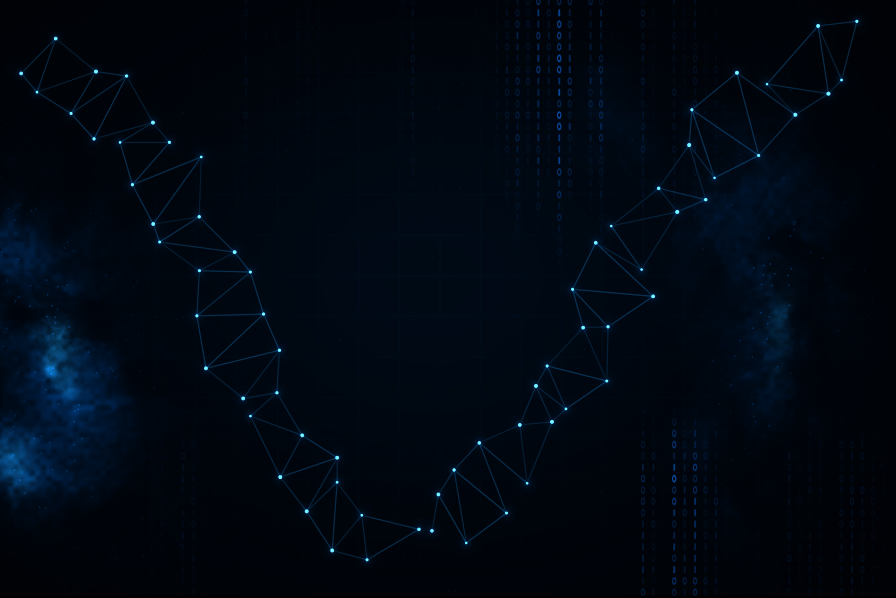
This background is drawn by a Shadertoy shader. Its source:

```glsl
const vec3 DEEP_NAVY = vec3(0.0, 0.012, 0.036);
const vec3 CENTRE_BLUE = vec3(0.0, 0.026, 0.048);
const vec3 GRID_BLUE = vec3(0.0, 0.012, 0.022);
const vec3 CLOUD_BLUE = vec3(0.0, 0.14, 0.30);
const vec3 CLOUD_CORE = vec3(0.06, 0.34, 0.46);
const vec3 RAIN_BLUE = vec3(0.03, 0.25, 0.55);
const vec3 LINK_BLUE = vec3(0.03, 0.17, 0.27);
const vec3 NODE_CYAN = vec3(0.45, 0.80, 0.95);
const vec3 HALO_BLUE = vec3(0.0, 0.16, 0.32);

const float ASPECT = 1.5;
const float GRID_PITCH = 0.068;
const vec2 GRID_ORIGIN = vec2(0.5326, 0.607);
const vec2 RAIN_CELL = vec2(0.0175, 0.019);
const float NODE_RADIUS = 0.0031;
const float LINK_WIDTH = 0.0004;
const float NODES_PER_ARM = 34.0;
const float DUST_DENSITY = 110.0;

float hash(vec2 p) {
    return fract(sin(dot(p, vec2(127.1, 311.7))) * 43758.5453);
}

float noise(vec2 p) {
    vec2 i = floor(p), f = fract(p);
    f = f * f * (3.0 - 2.0 * f);
    vec2 e = vec2(1.0, 0.0);
    return mix(mix(hash(i), hash(i + e), f.x),
               mix(hash(i + e.yx), hash(i + e.xx), f.x), f.y);
}

float fbm(vec2 p) {
    float sum = 0.0, amp = 0.5;
    for (int i = 0; i < 6; i++) {
        sum += amp * noise(p);
        p = mat2(1.6, 1.2, -1.2, 1.6) * p + 7.3;
        amp *= 0.55;
    }
    return sum;
}

// Soft elliptical falloff, sheared along x
float blob(vec2 p, vec2 centre, vec2 radius, float shear) {
    vec2 d = p - centre;
    d.x -= shear * d.y;
    d /= radius;
    return exp(-dot(d, d));
}

float band(float x, float centre, float width) {
    float d = (x - centre) / width;
    return exp(-d * d);
}

float segment(vec2 p, vec2 a, vec2 b) {
    vec2 pa = p - a, ba = b - a;
    return length(pa - ba * clamp(dot(pa, ba) / dot(ba, ba), 0.0, 1.0));
}

vec2 bezier(vec2 a, vec2 b, vec2 c, vec2 d, float t) {
    float s = 1.0 - t;
    return s * s * (s * a + 3.0 * t * b) + t * t * (3.0 * s * c + t * d);
}

// Zigzag of linked nodes around a curve
vec3 networkArm(vec2 p, vec2 a, vec2 b, vec2 c, vec2 d, float seed, float px) {
    vec3 light = vec3(0.0);
    vec2 last = a, older = a;
    for (float i = 0.0; i < NODES_PER_ARM; i++) {
        float t = (i + 0.5) / NODES_PER_ARM;
        vec2 mid = bezier(a, b, c, d, t);
        vec2 along = normalize(bezier(a, b, c, d, t + 0.01) - mid);
        float r = hash(vec2(i, seed)), s = hash(vec2(seed, i + 3.0));
        float side = mod(i, 2.0) * 2.0 - 1.0;
        vec2 node = mid + along * (s - 0.5) * 0.05
                  + vec2(-along.y, along.x) * side * mix(0.012, 0.07, r);
        float link = 1.0;
        if (i > 0.5) link = segment(p, last, node);
        if (i > 1.5 && s > 0.15) link = min(link, segment(p, older, node));
        float line = 1.0 - smoothstep(0.0, LINK_WIDTH + px, link);
        light = max(light, LINK_BLUE * line * mix(0.45, 1.0, r));
        float dist = length(p - node);
        float size = NODE_RADIUS * mix(0.65, 1.1, s);
        light += HALO_BLUE * exp(-dist / 0.0045);
        light += NODE_CYAN * (1.0 - smoothstep(size - 0.6 * px, size + 0.6 * px, dist));
        older = last;
        last = node;
    }
    return light;
}

// Columns of small rings and bars
float rain(vec2 p, float px) {
    vec2 id = floor(p / RAIN_CELL), q = fract(p / RAIN_CELL) - 0.5;
    float column = hash(vec2(id.x, 4.0)), soft = px / RAIN_CELL.x;
    float ring = abs(length(q * vec2(1.6, 1.0)) - 0.25);
    float bar = segment(q, vec2(0.0, -0.22), vec2(0.0, 0.22));
    float mark = hash(id) < 0.5 ? ring : bar;
    float top = band(p.x, 0.93, 0.07) + 0.2 * band(p.x, 0.46, 0.09)
              + 0.22 * band(p.x, 1.1, 0.12) + 0.3 * band(p.x, 0.69, 0.02);
    float reach = mix(0.25, 0.5, column);
    top *= smoothstep(1.0 - reach, 1.0 - 0.4 * reach, p.y);
    float bottom = band(p.x, 1.13, 0.055) + 0.25 * band(p.x, 1.38, 0.1)
                 + 0.12 * band(p.x, 0.31, 0.07);
    bottom *= 1.0 - smoothstep(0.22, 0.33, p.y);
    float glow = (top + bottom) * smoothstep(0.2, 0.9, column) * mix(0.3, 1.0, hash(id + 9.0));
    return glow * (1.0 - smoothstep(0.02, 0.06 + soft, mark));
}

void mainImage(out vec4 fragColor, in vec2 fragCoord) {
    vec2 p = fragCoord / iResolution.xy * vec2(ASPECT, 1.0);
    float px = 1.0 / iResolution.y;

    // Backdrop and grid
    float centre = blob(p, vec2(0.72, 0.54), vec2(0.48, 0.38), 0.0);
    vec3 col = DEEP_NAVY * mix(0.5, 1.0, blob(p, vec2(0.75, 0.5), vec2(0.9, 0.6), 0.0));
    col += CENTRE_BLUE * centre;
    vec2 cell = abs(fract((p - GRID_ORIGIN) / GRID_PITCH + 0.5) - 0.5) * GRID_PITCH;
    col += GRID_BLUE * centre * (1.0 - smoothstep(0.0, 0.0008 + px, min(cell.x, cell.y)));

    // Clouds
    float billow = fbm(p * 9.0 + 1.6 * fbm(p * 7.0 + 20.0));
    vec2 w = p + 0.16 * (vec2(fbm(p * 8.0), fbm(p * 8.0 + 31.0)) - 0.52);
    float body = blob(w, vec2(0.105, 0.44), vec2(0.11, 0.20), -0.25)
               + 0.9 * blob(w, vec2(1.28, 0.49), vec2(0.09, 0.21), 0.12)
               + 0.8 * blob(w, vec2(0.01, 0.22), vec2(0.09, 0.08), -0.3)
               + 0.15 * blob(w, vec2(1.06, 0.79), vec2(0.10, 0.06), 0.0);
    float core = blob(w, vec2(0.113, 0.435), vec2(0.035, 0.05), -0.3)
               + 0.7 * blob(w, vec2(1.287, 0.465), vec2(0.03, 0.06), 0.1)
               + 0.5 * blob(w, vec2(0.01, 0.225), vec2(0.03, 0.03), 0.0);
    float wisps = smoothstep(0.3, 0.85, billow) * mix(0.6, 1.4, noise(p * 110.0));
    col += CLOUD_BLUE * body * (0.07 + 1.1 * wisps);
    col += CLOUD_CORE * core * (0.1 + 1.0 * wisps);

    // Dust specks
    vec2 dust = p * DUST_DENSITY, dustId = floor(dust);
    vec2 spot = 0.15 + 0.7 * vec2(hash(dustId + 2.7), hash(dustId.yx + 15.3));
    float speck = 1.0 - smoothstep(0.02, 0.06 + DUST_DENSITY * px, length(fract(dust) - spot));
    col += HALO_BLUE * speck * step(0.99 - 0.07 * min(body, 1.0), hash(dustId)) * (0.25 + body);

    // Rain and network
    col += RAIN_BLUE * rain(p, px);
    col += networkArm(p, vec2(0.01, 0.91), vec2(0.45, 0.824), vec2(0.27, 0.27), vec2(0.69, 0.06), 1.0, px);
    col += networkArm(p, vec2(0.69, 0.12), vec2(1.035, 0.27), vec2(1.016, 0.815), vec2(1.47, 0.92), 2.0, px);

    col *= smoothstep(0.0, 0.008, p.y);
    fragColor = vec4(min(col, 1.0), 1.0);
}
```
